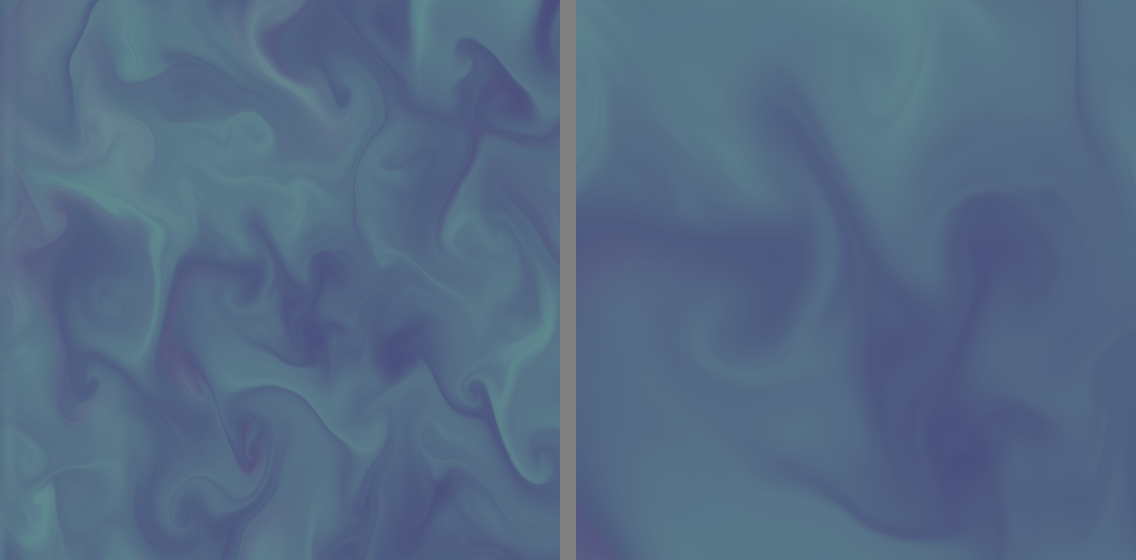
Left: the whole. Right: its middle third, enlarged.
This texture is drawn by a three.js fragment shader. Its source:

```glsl
// Soft smoky folds in muted indigo and teal, like wet paint pulled by a brush.
// Each point is carried along a swirling flow; layered noise averaged over
// the end of the path gives the soft folds, finer noise gives faint streaks.

varying vec2 vUv;

const vec3 INDIGO = vec3(0.285, 0.300, 0.487);
const vec3 TEAL = vec3(0.368, 0.532, 0.558);
const vec3 MAUVE_SHIFT = vec3(0.024, -0.016, 0.003);

const vec2 FOLD_SCALE = vec2(6.6, 5.0);  // noise cells across the canvas
const int FLOW_STEPS = 16;
const int SMEAR_STEPS = 9;               // last steps averaged into the tone
const float STEP_LENGTH = 0.090;
const float PINCH = 0.16;                // gradient share of the flow
const float MIDDLE_TONE = 0.515;
const float CONTRAST = 1.42;
const float STREAK_STRENGTH = 0.18;
const float EDGE_WIDTH = 0.055;          // upright smear at the left border

float hash(vec2 cell) {
  return fract(sin(dot(cell, vec2(127.1, 311.7))) * 43758.5453);
}

// Value noise with a quintic fade, 0 to 1
float noise(vec2 p) {
  vec2 cell = floor(p);
  vec2 f = fract(p);
  vec2 s = f * f * f * (f * (f * 6.0 - 15.0) + 10.0);
  float low = mix(hash(cell), hash(cell + vec2(1.0, 0.0)), s.x);
  float high = mix(hash(cell + vec2(0.0, 1.0)), hash(cell + 1.0), s.x);
  return mix(low, high, s.y);
}

// Turn that keeps the noise grids from lining up
vec2 turn(vec2 p) {
  return mat2(0.8, 0.6, -0.6, 0.8) * p;
}

// Height field that steers the flow
float steering(vec2 p) {
  vec2 turned = turn(p);
  return noise(turned + 17.3) + 0.3 * noise(turn(turned) * 2.0 + 41.7);
}

// Swirl around the heights plus a slight pull up the slope
vec2 flow(vec2 p) {
  const float e = 0.02;
  float here = steering(p);
  vec2 slope = vec2(steering(p + vec2(e, 0.0)) - here,
                    steering(p + vec2(0.0, e)) - here) / e;
  return vec2(slope.y, -slope.x) + PINCH * slope;
}

// Broad folds with two finer layers
float foldTone(vec2 p) {
  vec2 turned = turn(p);
  return 0.46 * noise(turn(turned) * 0.9 + 63.1)
       + 0.36 * noise(turned * 1.8 + 8.9)
       + 0.18 * noise(p * 3.5 + 35.2);
}

void main() {
  // Follow the flow and average the last stretch of the path
  vec2 p = vUv * FOLD_SCALE;
  float tone = 0.0;
  float streak = 0.0;
  for (int i = 0; i < FLOW_STEPS; i++) {
    p += STEP_LENGTH * flow(p);
    if (i >= FLOW_STEPS - SMEAR_STEPS) {
      tone += foldTone(p);
      streak += noise(p * 11.0 + 29.4) - 0.5;
    }
  }
  tone /= float(SMEAR_STEPS);
  streak /= float(SMEAR_STEPS);

  // Upright smear along the left border
  float edge = 1.0 - smoothstep(0.2 * EDGE_WIDTH, EDGE_WIDTH, vUv.x);
  float smear = noise(vec2(vUv.x * 45.0, vUv.y * 4.0) + 5.2);
  tone = mix(tone, mix(0.5, smear, 0.5), 0.75 * edge);

  // Colour ramp with patches of mauve
  tone = MIDDLE_TONE + CONTRAST * (tone - 0.5) + STREAK_STRENGTH * streak;
  vec3 color = mix(INDIGO, TEAL, clamp(tone, 0.0, 1.0));
  float mauve = smoothstep(0.55, 0.95, noise(p * 0.9 + 90.6));
  color += MAUVE_SHIFT * mauve;

  gl_FragColor = vec4(color, 1.0);
}
```
